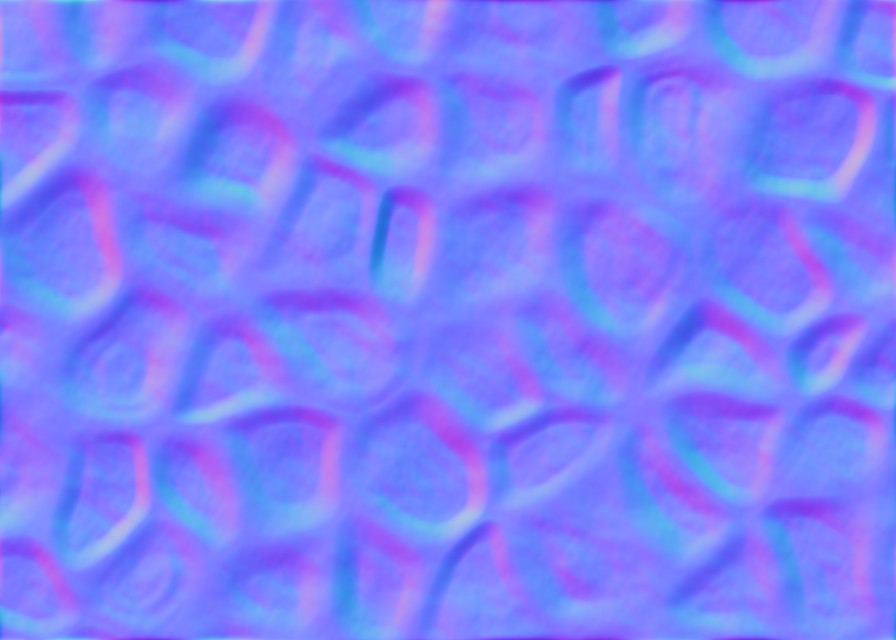
This texture map is drawn by a WebGL 1 fragment shader. Its source:

```glsl
precision highp float;
uniform vec2 u_resolution;

#define STONES_HIGH 5.7    // stones per canvas height
#define JITTER 0.62        // scatter of the stone centres
#define SIZE_SPREAD 0.27   // difference between large and small stones
#define CORNER 17.0        // higher gives sharper corners
#define RIM_HEIGHT 0.076
#define DOME 0.1
#define TILT 0.13
#define RIPPLE 0.004
#define GRAIN 0.095
#define WARP 0.26
#define SAMPLE_STEP 0.02   // distance for the slope differences

vec2 hash2(vec2 p) {
  vec3 q = fract(p.xyx * vec3(0.1031, 0.1030, 0.0973));
  q += dot(q, q.yzx + 33.33);
  return fract((q.xx + q.yz) * q.zy);
}

// Value noise with a quintic fade, so that its slope is smooth too
float noise(vec2 p) {
  vec2 i = floor(p), f = fract(p);
  f = f * f * f * (f * (f * 6.0 - 15.0) + 10.0);
  float low = mix(hash2(i).x, hash2(i + vec2(1.0, 0.0)).x, f.x);
  float high = mix(hash2(i + vec2(0.0, 1.0)).x, hash2(i + 1.0).x, f.x);
  return mix(low, high, f.y) - 0.5;
}

float grain(vec2 p) {
  mat2 turn = mat2(0.8, 0.6, -0.6, 0.8);
  return noise(p * 1.4) + 0.4 * noise(turn * p * 3.1 + 17.0)
       + 0.1 * noise(turn * p * vec2(6.0, 9.0) + 41.0)
       + 0.03 * noise(p * vec2(17.0, 13.0) + 71.0);
}

// Stone centre in xy, size weight in z; every other row is staggered
vec3 stone(vec2 cell) {
  vec2 centre = cell + 0.5 + JITTER * (hash2(cell) - 0.5);
  centre.x += 0.5 * mod(cell.y, 2.0) - 0.25;
  return vec3(centre, SIZE_SPREAD * hash2(cell + 57.0).x);
}

float power(vec2 p, vec3 s) {
  vec2 d = p - s.xy;
  return dot(d, d) - s.z;
}

float height(vec2 p) {
  vec2 q = p + WARP * vec2(noise(p * 1.3 + 5.0), noise(p * 1.3 + 83.0));
  vec2 base = floor(q);

  // Owning stone of a weighted Voronoi pattern
  float best = 100.0;
  vec2 owner = base;
  vec3 own = vec3(0.0);
  for (int j = -2; j <= 2; j++) {
    for (int i = -2; i <= 2; i++) {
      vec2 cell = base + vec2(float(i), float(j));
      vec3 s = stone(cell);
      float w = power(q, s);
      if (w < best) { best = w; owner = cell; own = s; }
    }
  }

  // Smooth minimum of the distances to its borders rounds the corners
  float sum = 0.0;
  for (int j = -2; j <= 2; j++) {
    for (int i = -2; i <= 2; i++) {
      vec2 offset = vec2(float(i), float(j));
      if (dot(offset, offset) > 0.5) {
        vec3 s = stone(owner + offset);
        float border = (power(q, s) - best) / (2.0 * max(distance(s.xy, own.xy), 0.05));
        sum += exp(-CORNER * border);
      }
    }
  }
  float inside = max(-log(sum) / CORNER, 0.0);

  // Rim, dome, lean and worn ripples of each stone
  vec2 kind = hash2(owner + 131.0);
  vec2 lean = hash2(owner + 211.0) - 0.5;
  vec2 away = q - own.xy;
  float rim = smoothstep(0.0, mix(0.19, 0.32, kind.x), inside);
  float h = RIM_HEIGHT * mix(0.75, 1.15, kind.y) * rim;
  h += rim * (TILT * dot(lean, away) - DOME * dot(away, away));
  h += RIPPLE * kind.x * rim * sin(24.0 * inside + 7.0 * noise(p * 1.7) + 6.3 * kind.y);
  return h + GRAIN * grain(p) * mix(0.6, 1.0, rim);
}

void main() {
  vec2 uv = gl_FragCoord.xy / u_resolution.y;
  vec2 p = uv * STONES_HIGH + 20.0;

  float h = height(p);
  vec2 slope = vec2(height(p + vec2(SAMPLE_STEP, 0.0)) - h,
                    height(p + vec2(0.0, SAMPLE_STEP)) - h) / SAMPLE_STEP;

  // Thin seam of uneven slopes around the canvas
  vec2 size = vec2(u_resolution.x / u_resolution.y, 1.0);
  vec2 edge = exp(-min(uv, size - uv) / 0.004);
  slope += edge * 2.0 * vec2(noise(p.yy * 1.5), noise(p.xx * 1.5 + 9.0));

  // Normal with green pointing down the canvas
  vec3 normal = normalize(vec3(-slope.x - 0.02, slope.y, 1.0));
  gl_FragColor = vec4(0.5 + 0.5 * normal, 1.0);
}
```
